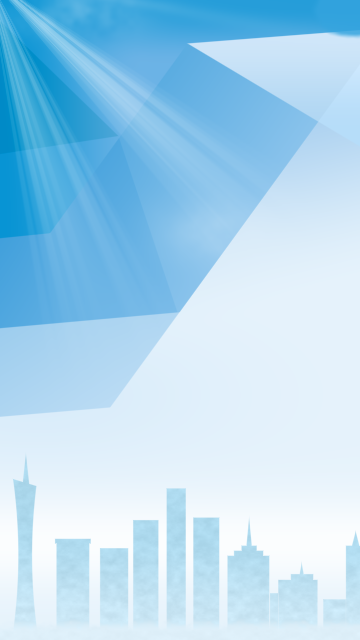
This background is drawn by a Shadertoy shader. Its source:

```glsl
// Pale blue backdrop: translucent folded facets under fanned sun rays,
// with a faded city skyline along the foot. Facets are half-plane masks,
// rays are angular bands around one source, buildings are boxes in a loop.
// Units: canvas width = 1, origin at the lower left.

const vec3 DEEP = vec3(0.03, 0.58, 0.83);
const vec3 AZURE = vec3(0.30, 0.65, 0.87);
const vec3 SOFT = vec3(0.66, 0.82, 0.95);
const vec3 MIST = vec3(0.90, 0.95, 0.985);
const vec2 SUN = vec2(-0.035, 1.847);

// Each block: left, right, top
const vec3 BLOCKS[13] = vec3[13](
    vec3(0.157, 0.248, 0.277), vec3(0.278, 0.356, 0.255), vec3(0.370, 0.440, 0.333),
    vec3(0.463, 0.516, 0.421), vec3(0.537, 0.609, 0.340), vec3(0.632, 0.748, 0.234),
    vec3(0.650, 0.731, 0.248), vec3(0.671, 0.713, 0.262), vec3(0.773, 0.882, 0.167),
    vec3(0.808, 0.870, 0.183), vec3(0.750, 0.773, 0.130), vec3(0.898, 0.961, 0.113),
    vec3(0.961, 1.020, 0.262));

// Each spire: centre, base, tip, half width
const vec4 SPIRES[4] = vec4[4](
    vec4(0.072, 0.425, 0.516, 0.010), vec4(0.692, 0.255, 0.338, 0.008),
    vec4(0.838, 0.180, 0.213, 0.006), vec4(0.988, 0.255, 0.301, 0.012));

float hash(vec2 p) {
    vec3 q = fract(vec3(p.xyx) * 0.1031);
    q += dot(q, q.yzx + 33.33);
    return fract((q.x + q.y) * q.z);
}

float noise(vec2 p) {
    vec2 i = floor(p), f = fract(p);
    f = f * f * (3.0 - 2.0 * f);
    return mix(mix(hash(i), hash(i + vec2(1, 0)), f.x),
               mix(hash(i + vec2(0, 1)), hash(i + vec2(1, 1)), f.x), f.y);
}

float fbm(vec2 p) {
    float sum = 0.0, amp = 0.5;
    for (int i = 0; i < 4; i++) {
        sum += amp * noise(p);
        p = p * 2.03 + 17.0;
        amp *= 0.5;
    }
    return sum;
}

// 1 on the left of the line a -> b
float side(vec2 p, vec2 a, vec2 b, float soft) {
    vec2 d = normalize(b - a), q = p - a;
    return smoothstep(-soft, soft, d.x * q.y - d.y * q.x);
}

float bell(float x, float width) { return exp(-x * x / (width * width)); }

float blob(vec2 p, vec2 centre, vec2 size) {
    vec2 q = (p - centre) / size;
    return exp(-dot(q, q));
}

float box(vec2 p, vec2 lo, vec2 hi, float soft) {
    vec2 d = max(lo - p, p - hi);
    return smoothstep(soft, -soft, max(d.x, d.y));
}

// Folded sheets, from the pale ground up to the light wedge
vec3 facets(vec2 p, float px) {
    vec2 peak = vec2(0.521, 1.657), elbow = vec2(0.884, 1.440);
    vec2 heart = vec2(0.493, 0.910), knee = vec2(0.306, 0.646);
    vec2 fold = vec2(0.139, 1.130), hub = vec2(0.329, 1.400);

    vec3 col = mix(MIST, vec3(0.62, 0.79, 0.93), smoothstep(0.85, 1.55, p.y - 0.25 * (p.x - 0.5)));
    col -= vec3(0.05, 0.025, 0.005) * blob(p, vec2(0.1, 0.68), vec2(0.5, 0.2));

    float upper = side(p, knee, elbow, px);
    vec3 sheet = mix(vec3(0.61, 0.80, 0.93), vec3(0.77, 0.88, 0.965),
                     clamp(p.x * 1.1 + (0.88 - p.y) * 1.8, 0.0, 1.0));
    col = mix(col, sheet, upper * side(p, vec2(0.0, 0.620), knee, px));

    vec3 mid = mix(AZURE, SOFT, clamp(p.x + 0.7 * (1.13 - p.y), 0.0, 1.0));
    mid -= vec3(0.05, 0.025, 0.01) * (1.0 - side(p, hub, heart, px));
    col = mix(col, mid, upper * side(p, vec2(0.0, 0.866), heart, px));

    float depth = smoothstep(0.0, 0.4, p.x) * (1.0 - 0.7 * smoothstep(1.6, 1.76, p.y));
    vec3 deep = mix(DEEP, vec3(0.42, 0.70, 0.90), depth);
    float shade = side(p, vec2(0.0, 1.350), hub, px) * (1.0 - side(p, hub, vec2(0.0, 1.72), px));
    shade = side(p, vec2(0.0, 1.350), hub, px) * side(p, hub, vec2(0.0, 1.72), px);
    deep -= vec3(0.09, 0.04, 0.05) * shade;
    float above = side(p, peak, vec2(1.0, 1.694), px);
    float left = side(p, fold, peak, px) * side(p, vec2(0.0, 1.116), fold, px);
    col = mix(col, deep, max(left, above));

    vec3 wedge = mix(vec3(0.69, 0.84, 0.95), vec3(0.81, 0.90, 0.975), smoothstep(1.42, 1.68, p.y));
    wedge += 0.025 * (1.0 - side(p, knee, elbow, px));
    return mix(col, wedge, side(p, peak, elbow, px) * (1.0 - above));
}

// Two fans of overlapping beams
float rays(vec2 p) {
    vec2 d = p - SUN;
    float angle = atan(-d.y, d.x), reach = length(d);
    float light = 0.26 * bell(angle - 0.74, 0.09) + 0.26 * bell(angle - 1.27, 0.09);
    for (int i = 0; i < 22; i++) {
        float k = float(i);
        float fan = mix(0.70, 1.25, mod(k, 2.0));
        float centre = fan + 0.34 * (hash(vec2(k, 3.0)) - 0.5);
        float width = mix(0.008, 0.045, hash(vec2(k, 9.0)));
        float beam = smoothstep(width + 0.006, width - 0.006, abs(angle - centre));
        light += beam * mix(0.04, 0.14, hash(vec2(k, 5.0)));
    }
    light += 0.12 * bell(angle - 0.18, 0.035);
    return min(light, 0.8) * (1.0 - smoothstep(0.25, 1.25, reach));
}

float skyline(vec2 p, float px) {
    float city = box(p, vec2(0.153, 0.268), vec2(0.252, 0.281), px);
    for (int i = 0; i < 13; i++)
        city = max(city, box(p, vec2(BLOCKS[i].x, 0.0), BLOCKS[i].yz, px));
    for (int i = 0; i < 4; i++) {
        vec4 s = SPIRES[i];
        float halfWidth = s.w * (s.z - p.y) / (s.z - s.y);
        city = max(city, smoothstep(px, -px, abs(p.x - s.x) - halfWidth) * step(s.y, p.y));
    }
    // Waisted tower with a slanted crown
    float bend = (p.y - 0.235) / 0.2;
    float tower = abs(p.x - 0.070) - (0.019 + 0.013 * bend * bend);
    tower = max(tower, p.y - 0.437 + 0.3 * (p.x - 0.070));
    return max(city, smoothstep(px, -px, tower));
}

void mainImage(out vec4 fragColor, in vec2 fragCoord) {
    vec2 p = fragCoord / iResolution.x;
    float px = 0.8 / iResolution.x;
    float cloud = fbm(p * 7.0);
    vec3 col = facets(p, px);

    // Clouds and clear sky along the top, then a faint puff lower down
    float puff = blob(p, vec2(0.22, 1.74), vec2(0.16, 0.07)) * smoothstep(0.25, 0.65, cloud);
    col = mix(col, vec3(0.62, 0.82, 0.94), 0.6 * puff);
    float corner = blob(p, vec2(0.99, 1.76), vec2(0.12, 0.09)) + 0.5 * (cloud - 0.5);
    col = mix(col, vec3(0.20, 0.64, 0.87), 0.85 * smoothstep(0.32, 0.48, corner));
    col = mix(col, MIST, 0.45 * cloud * blob(p, vec2(0.61, 1.13), vec2(0.16, 0.09)));
    col = mix(col, vec3(0.95, 0.98, 1.0), rays(p));

    // White haze behind the city
    col = mix(col, vec3(1.0), 0.85 * bell(p.y - 0.27, 0.13));

    // Weathered skyline dissolving into the ground
    float grain = fbm(p * vec2(45.0, 60.0)) - 0.5;
    vec3 stone = mix(vec3(0.80, 0.91, 0.965), vec3(0.68, 0.855, 0.935), smoothstep(0.02, 0.30, p.y));
    float ground = smoothstep(0.02, 0.055, p.y + 0.03 * grain);
    col = mix(col, stone + 0.09 * grain, skyline(p, px) * ground);
    col = mix(col, vec3(0.86, 0.935, 0.975) + 0.04 * grain, 0.8 * (1.0 - ground));
    fragColor = vec4(clamp(col, 0.0, 1.0), 1.0);
}
```
